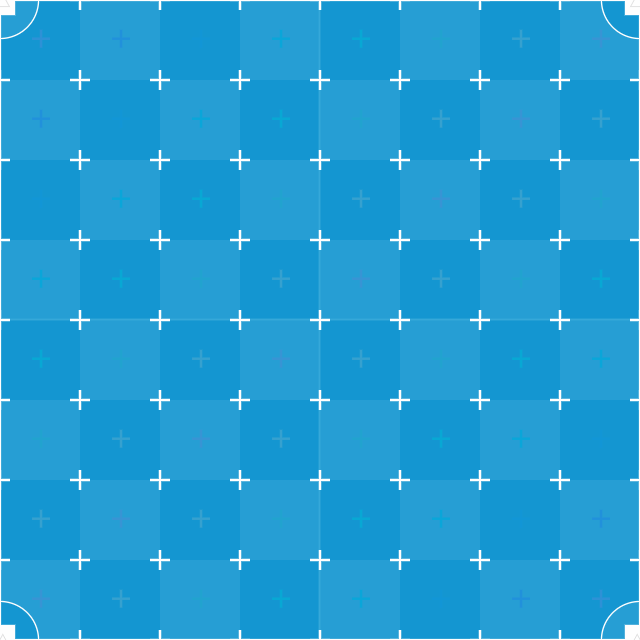
A WebGL 2 fragment shader for this pattern:

```glsl
#version 300 es
precision highp float;

uniform vec2 u_resolution;
out vec4 fragColor;

// All lengths are in cells
#define CELLS 8.0
#define NODE_ARM 0.125
#define LINE_HALF 0.0156
#define MARK_ARM 0.112
#define MARK_CENTER vec2(0.513, 0.516)
#define SEAM_HALF 0.0115
#define BORDER 0.014
#define ARC_RADIUS 0.482
#define ARC_HALF 0.0085
#define NOTCH 0.19

const vec3 DARK_BLUE = vec3(0.08, 0.59, 0.82);
const vec3 LIGHT_BLUE = vec3(0.15, 0.62, 0.83);
const vec3 SEAM_BLUE = vec3(0.21, 0.66, 0.85);
const vec3 WHITE = vec3(0.995);
const vec3 PALE_GREY = vec3(0.86);

// Mark colours, from the outer diagonals to the main one
const vec3 MARK_COLORS[8] = vec3[8](
    vec3(0.18, 0.57, 0.84), vec3(0.13, 0.57, 0.86),
    vec3(0.07, 0.59, 0.84), vec3(0.04, 0.65, 0.85),
    vec3(0.03, 0.66, 0.83), vec3(0.13, 0.64, 0.81),
    vec3(0.21, 0.63, 0.81), vec3(0.22, 0.58, 0.83));

float plusDistance(vec2 p, float arm, float halfWidth) {
    p = abs(p);
    return max(max(p.x, p.y) - arm, min(p.x, p.y) - halfWidth);
}

float triangleDistance(vec2 p) {
    return max(-p.y - 0.083, 0.879 * abs(p.x) + 0.477 * (p.y - 0.07));
}

float coverage(float dist, float pixel) {
    return clamp(0.5 - dist / pixel, 0.0, 1.0);
}

void main() {
    vec2 p = gl_FragCoord.xy / u_resolution * CELLS;
    float pixel = CELLS / min(u_resolution.x, u_resolution.y);
    vec2 cell = floor(p);
    vec2 toNode = fract(p + 0.5) - 0.5;
    vec2 corner = min(p, CELLS - p);
    float cornerRadius = length(corner);

    // Checkerboard, with its tones swapped inside the corner arcs
    vec2 wave = (mod(cell, 2.0) * 2.0 - 1.0) * clamp(2.0 * abs(toNode) / pixel, 0.0, 1.0);
    float light = 0.5 + 0.5 * wave.x * wave.y;
    light = mix(light, 1.0 - light, coverage(cornerRadius - ARC_RADIUS, pixel));
    vec3 color = mix(DARK_BLUE, LIGHT_BLUE, light);

    // Faint seams through the centre
    vec2 seam = abs(p - 0.5 * CELLS - vec2(-0.006, 0.006));
    color = mix(color, SEAM_BLUE, coverage(min(seam.x, seam.y) - SEAM_HALF, pixel));

    // Tinted marks, coloured by diagonal
    int tint = clamp(7 - int(abs(cell.x - cell.y)), 0, 7);
    float mark = plusDistance(fract(p) - MARK_CENTER, MARK_ARM, LINE_HALF);
    color = mix(color, MARK_COLORS[tint], coverage(mark, pixel));

    // White crosses, border, corner arcs and notches
    float lines = plusDistance(toNode, NODE_ARM, LINE_HALF);
    lines = min(lines, min(corner.x, corner.y) - BORDER);
    lines = min(lines, abs(cornerRadius - ARC_RADIUS) - ARC_HALF);
    lines = min(lines, max(corner.x, corner.y) - NOTCH);
    color = mix(color, WHITE, coverage(lines, pixel));

    // Pale triangle outlines in the notches
    float fromEdge = p.y < 0.5 * CELLS ? p.y : p.y - CELLS;
    float outline = abs(triangleDistance(vec2(corner.x - 0.035, fromEdge))) - 0.005;
    color = mix(color, PALE_GREY, coverage(outline, pixel));

    fragColor = vec4(color, 1.0);
}
```
